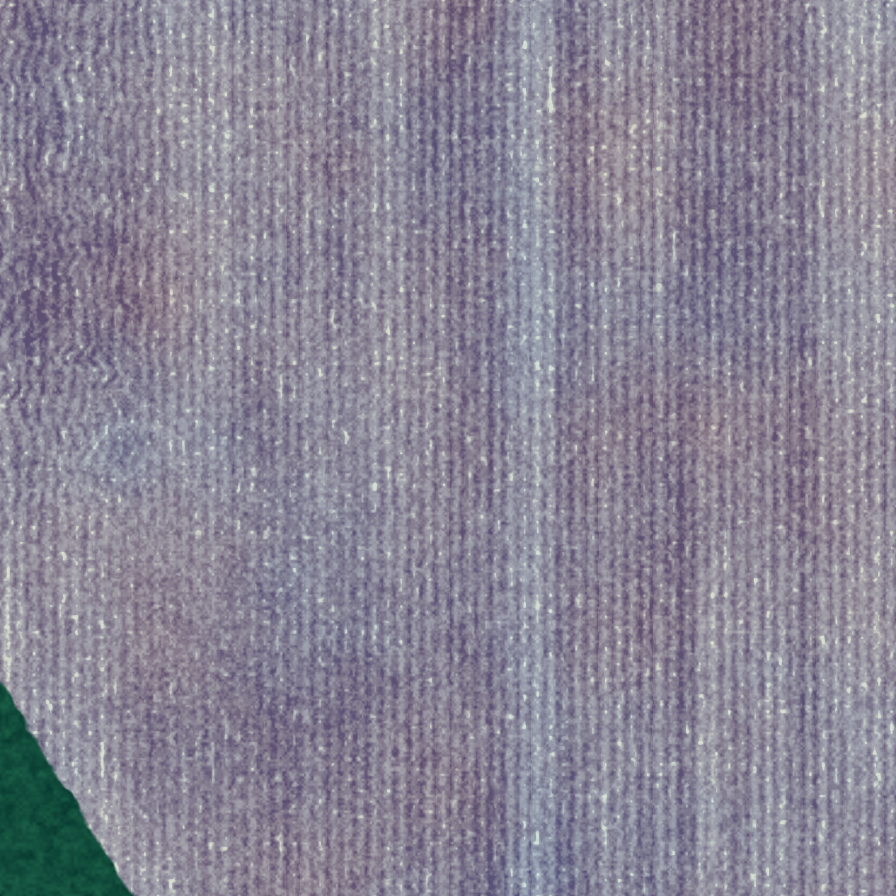
Write a Shadertoy shader that draws this texture.

```glsl
// Aerial view of a ploughed field: 66 vertical crop rows in violet soil and pale stubble.
// A tone built from row waves, broad bands, diagonal stains and grain indexes a colour
// ramp; a wooded corner with a ragged edge covers the lower left.

float hash(vec2 p) {
    vec3 q = fract(p.xyx * 0.1031);
    q += dot(q, q.yzx + 33.33);
    return fract((q.x + q.y) * q.z);
}

float noise(vec2 p) {
    vec2 i = floor(p), f = fract(p);
    f = f * f * (3.0 - 2.0 * f);
    return mix(mix(hash(i), hash(i + vec2(1, 0)), f.x),
               mix(hash(i + vec2(0, 1)), hash(i + vec2(1, 1)), f.x), f.y);
}

float fbm(vec2 p) {
    float sum = 0.0, gain = 0.5;
    for (int i = 0; i < 4; i++) {
        sum += gain * noise(p);
        p = mat2(1.6, 1.2, -1.2, 1.6) * p + 17.3;
        gain *= 0.5;
    }
    return sum / 0.9375;
}

// Soft bump around zero with the given half width
float bump(float d, float width) {
    d /= width;
    return exp(-d * d);
}

float blob(vec2 uv, vec2 centre, vec2 size) {
    vec2 d = (uv - centre) / size;
    return exp(-dot(d, d));
}

// Broad light and dark areas running along or across the rows
float fieldBands(vec2 uv) {
    float top = smoothstep(0.3, 0.8, uv.y), low = 1.0 - top;
    float x = uv.x + 0.006 * (noise(uv * 12.0) - 0.5);
    float t = 0.22 * (fbm(uv * vec2(22.0, 2.5) + 5.0) - 0.5);
    t += 0.24 * (fbm(uv * vec2(7.0, 6.0) + 40.0) - 0.5);
    t -= 0.15 * bump(x - 0.545, 0.018) + 0.17 * bump(x - 0.637, 0.018) * (0.4 + 0.6 * top);
    t += 0.13 * bump(x - 0.59, 0.025) + 0.10 * bump(x - 0.43, 0.025) * top;
    t -= 0.15 * bump(x - 0.495, 0.025) * smoothstep(0.6, 1.0, uv.y);
    t -= 0.12 * bump(x - 0.82, 0.05) * top + 0.12 * bump(x - 0.763, 0.009) * low;
    t += 0.18 * bump(x - 0.79, 0.016) * low + 0.10 * smoothstep(0.88, 0.97, x);
    t += 0.10 * blob(uv, vec2(0.24, 0.88), vec2(0.08, 0.25));
    t -= 0.16 * blob(uv, vec2(0.03, 0.67), vec2(0.10, 0.18));
    t -= 0.10 * blob(uv, vec2(0.03, 0.97), vec2(0.09, 0.08));
    t += 0.15 * blob(uv, vec2(0.06, 0.46), vec2(0.05, 0.10));
    // Stains descending to the right
    vec2 along = vec2(dot(uv - vec2(0.2, 0.37), vec2(0.77, -0.64)),
                      dot(uv - vec2(0.2, 0.37), vec2(0.64, 0.77)));
    float streaks = fbm(along * vec2(4.0, 24.0) + 9.0);
    float reach = blob(along, vec2(0.17, 0.0), vec2(0.25, 0.10));
    t -= reach * (0.12 + 0.35 * (streaks - 0.5));
    t -= 0.10 * blob(uv, vec2(0.17, 0.17), vec2(0.04, 0.14));
    return t;
}

vec3 soilRamp(float t) {
    vec3 c = mix(vec3(0.36, 0.31, 0.45), vec3(0.52, 0.49, 0.56), smoothstep(0.0, 0.42, t));
    c = mix(c, vec3(0.62, 0.615, 0.66), smoothstep(0.35, 0.66, t));
    return mix(c, vec3(0.84, 0.87, 0.81), smoothstep(0.62, 1.1, t));
}

void mainImage(out vec4 fragColor, in vec2 fragCoord) {
    vec2 uv = fragCoord / iResolution.xy;

    // Crop rows, wavering at the upper left and worn in the lower left
    float rough = (1.0 - smoothstep(0.08, 0.22, uv.x)) * smoothstep(0.35, 0.5, uv.y);
    float sway = (noise(uv * vec2(25.0, 60.0)) - 0.5) * (0.15 + 0.9 * rough);
    float row = uv.x * 66.0 - 0.1 + sway;
    float worn = blob(uv, vec2(0.25, 0.3), vec2(0.16, 0.25));
    float strength = (1.0 - 0.6 * worn) * (0.65 + 0.7 * noise(vec2(floor(row) * 3.7, uv.y * 7.0)));
    float ridge = 0.5 - 0.5 * cos(6.2832 * row);
    float tone = 0.44 + fieldBands(uv) + 0.28 * strength * (ridge - 0.5);
    tone += 0.13 * (hash(vec2(floor(row), 3.0)) - 0.5) * (1.0 - worn);

    // Clods and bright stubble, denser on the ridges
    tone += 0.36 * (noise(uv * vec2(230.0, 190.0)) - 0.5);
    tone += 0.26 * (noise(uv * 370.0 + 71.0) - 0.5);
    float stubble = smoothstep(0.68, 0.95, noise(uv * vec2(210.0, 170.0) + 133.0));
    tone += stubble * (0.12 + 0.25 * ridge);
    tone += 0.2 * rough * (noise(uv * vec2(90.0, 60.0) + 8.0) - 0.5);

    // Bare pale margin beside the wood
    float edge = (uv.y + 1.59 * uv.x - 0.238) / 1.88;
    tone += 0.14 * bump(edge - 0.02, 0.04);
    vec3 color = soilRamp(tone);

    // Slight warm and cool drifts in the soil
    color += vec3(0.03, -0.01, -0.03) * (fbm(uv * 6.0 + 60.0) - 0.5) * 2.0;
    color += vec3(-0.02, 0.005, 0.02) * bump(uv.x - 0.59, 0.04);

    // Wooded corner
    float canopy = 0.6 * noise(uv * 110.0) + 0.4 * noise(uv * 260.0);
    vec3 wood = mix(vec3(0.02, 0.21, 0.18), vec3(0.11, 0.38, 0.28), canopy);
    edge += 0.012 * (fbm(uv * 45.0) - 0.5);
    float soft = 0.0015 + 0.7 / iResolution.y;
    color = mix(wood, color, smoothstep(-soft, soft, edge));

    fragColor = vec4(clamp(color, 0.0, 1.0), 1.0);
}
```
